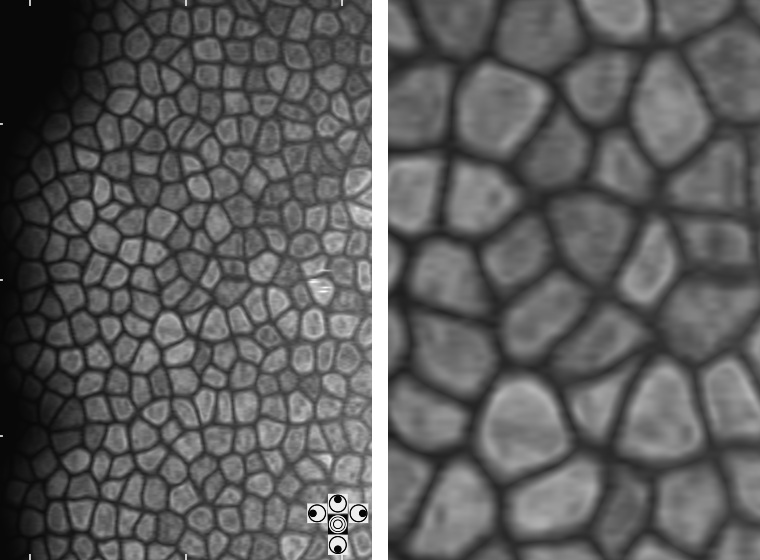
Left, the full canvas; right, a detail of the centre.
A WebGL 2 fragment shader for this pattern:

```glsl
#version 300 es
precision highp float;
// Grey mosaic of soft, rounded cells under uneven light from the lower right.
// A jittered, staggered Voronoi grid gives the cells; value noise mottles them.
// Frame ticks, bright flecks and a small cluster of target dials lie on top.

uniform vec2 u_resolution;
out vec4 outColor;

const vec2 CELL_SIZE = vec2(0.045, 0.049);
const float JITTER = 0.74;
const float BLACK_LEVEL = 0.03;
const float INK = 0.02;
const float PAPER = 0.93;

float hash(vec2 p) {
  vec3 q = fract(p.xyx * 0.1031);
  q += dot(q, q.yzx + 33.33);
  return fract((q.x + q.y) * q.z);
}

float noise(vec2 p) {
  vec2 i = floor(p), f = p - i;
  f = f * f * (3.0 - 2.0 * f);
  return mix(mix(hash(i), hash(i + vec2(1, 0)), f.x),
             mix(hash(i + vec2(0, 1)), hash(i + vec2(1, 1)), f.x), f.y);
}

// Seed point of one grid cell; odd rows are shifted by half a cell.
vec2 seedPoint(vec2 id) {
  vec2 offset = vec2(hash(id + 11.0), hash(id + 57.0)) - 0.5;
  return id + 0.5 + JITTER * offset + vec2(0.5 * mod(id.y, 2.0), 0.0);
}

// x: rounded distance to the cell border, yz: id of the cell.
vec3 cellField(vec2 p) {
  vec2 base = floor(p), nearestId = base, nearest = vec2(9.0);
  for (int k = 0; k < 25; k++) {
    vec2 id = base + vec2(k % 5 - 2, k / 5 - 2);
    vec2 d = seedPoint(id) - p;
    if (dot(d, d) < dot(nearest, nearest)) { nearest = d; nearestId = id; }
  }
  const float SHARPNESS = 14.0;
  float sum = 1e-6;
  for (int k = 0; k < 25; k++) {
    vec2 d = seedPoint(nearestId + vec2(k % 5 - 2, k / 5 - 2)) - p;
    vec2 across = d - nearest;
    if (dot(across, across) > 1e-4)
      sum += exp(-SHARPNESS * dot(0.5 * (d + nearest), normalize(across)));
  }
  return vec3(-log(sum) / SHARPNESS, nearestId);
}

// Broad light: dark at the left and top, strongest at the lower right.
float illumination(vec2 uv) {
  float top = smoothstep(0.6, 1.0, uv.y);
  float patchy = noise(uv * vec2(5.0, 8.0) + 3.0) - 0.5;
  float ramp = smoothstep(0.0, 0.27, uv.x - 0.16 * top + 0.07 * patchy);
  float level = (0.43 + 0.21 * uv.x) * (1.0 - 0.3 * top);
  return ramp * (level + 0.12 * uv.x * uv.x * (1.0 - uv.y)) * (1.0 + 0.2 * patchy);
}

float tissue(vec2 p, vec2 uv) {
  vec2 g = p / CELL_SIZE;
  g += 0.2 * (vec2(noise(g * 1.7), noise(g * 1.7 + 40.0)) - 0.5);
  vec3 cell = cellField(g);
  float body = smoothstep(-0.04, 0.19, cell.x);
  float rim = exp(-pow((cell.x - 0.18) / 0.07, 2.0));
  float mottle = noise(g * vec2(5.0, 4.2)) - 0.5;
  float streak = noise(p * vec2(130.0, 260.0)) - 0.5;
  float gain = mix(0.66, 0.96, hash(cell.yz + 91.0));
  float inside = gain * (0.92 + 0.2 * rim * hash(cell.yz + 7.0) + 0.4 * mottle);
  float border = mix(0.1, 0.47, uv.x);
  float light = illumination(uv);
  return BLACK_LEVEL + light * (mix(border, inside, body) + 0.13 * streak);
}

float flecks(vec2 p) {
  float glow = 0.0;
  for (int i = 0; i < 5; i++) {
    vec2 seed = vec2(i, 23);
    vec2 spread = vec2(hash(seed), hash(seed + 5.0)) - 0.5;
    vec2 d = (p - vec2(0.568, 0.5) - spread * vec2(0.035, 0.05)) / vec2(0.009, 0.002);
    glow += 0.35 * exp(-dot(d, d));
  }
  return glow;
}

float inside(float dist, float limit, float px) {
  return 1.0 - smoothstep(limit - 0.5 * px, limit + 0.5 * px, dist);
}

// Short marks on the top, bottom and left edges, evenly spaced from the centre.
float ticks(vec2 p, vec2 size, float px) {
  const float SPACING = 0.2786;
  vec2 d = abs(fract((p - 0.5 * size) / SPACING + 0.5) - 0.5) * SPACING;
  float ends = inside(min(p.y, size.y - p.y), 0.0105, px);
  return max(inside(d.x, 0.0013, px) * ends,
             inside(d.y, 0.0013, px) * inside(p.x, 0.005, px));
}

// Square tile with a ringed disc and a dot moved off its middle.
float dial(float base, vec2 q, vec2 dotShift, float paper, float ink, float px) {
  float tile = inside(max(abs(q.x), abs(q.y)), 0.0176, px);
  float r = length(q);
  float shade = mix(paper, ink, inside(r, 0.0162, px));
  shade = mix(shade, paper, inside(r, 0.0138, px));
  shade = mix(shade, ink, inside(length(q - dotShift), 0.0068, px));
  return mix(base, shade, tile);
}

void main() {
  float px = 1.0 / u_resolution.y;
  vec2 p = gl_FragCoord.xy * px, size = u_resolution * px;
  float value = tissue(p, p / size) + flecks(p);
  value = mix(value, PAPER, ticks(p, size, px));

  // Four dials around a dark middle tile with a pale ring.
  vec2 q = p - vec2(size.x - 0.061, 0.0638);
  for (int i = 0; i < 4; i++) {
    vec2 dir = (i % 2 == 0 ? vec2(1, 0) : vec2(0, 1)) * (i < 2 ? 1.0 : -1.0);
    vec2 centre = 0.037 * dir + vec2(0.0, 0.0195 * abs(dir.x));
    value = dial(value, q - centre, 0.0075 * dir, PAPER, INK, px);
  }
  value = dial(value, q, vec2(0.0), INK, PAPER, px);
  float ring = abs(length(q) - 0.0105);
  value = mix(value, PAPER, inside(ring, 0.0018, px));
  outColor = vec4(vec3(clamp(value, 0.0, 1.0)), 1.0);
}
```
